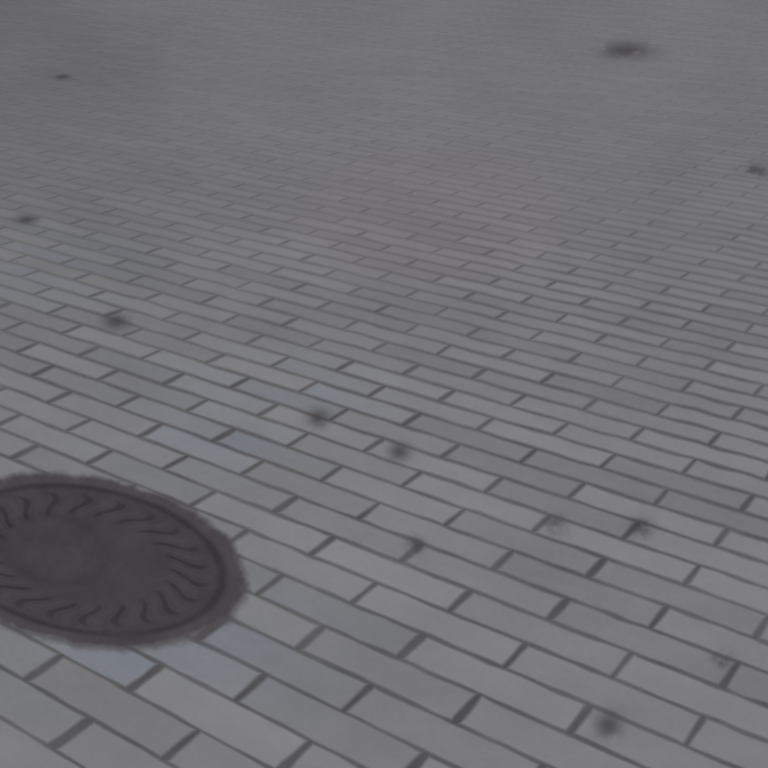
Write a Shadertoy shader that draws this texture.

```glsl
// Grey brick paving seen in perspective, with a dark round cover at the left.
// Two vanishing points on one horizon turn canvas positions into brick
// coordinates; joints, tints, stains and the cover are layered on top.

#define HORIZON 0.195        // height of the horizon above the top edge
#define VANISH_LEFT -1.849   // where the brick rows converge
#define VANISH_RIGHT 1.634   // where the cross joints converge
#define ROW_STEP 0.102
#define BRICK_STEP 0.282
#define JOINT_WIDTH 0.0027
#define TINT_RANGE 0.042
#define COVER_CENTER vec2(0.111, 0.729)
#define COVER_RADII vec2(0.2044, 0.108)
#define COVER_TILT 0.127
#define STAINS 12

float hash(vec2 p) {
    vec3 q = fract(vec3(p.xyx) * 0.1031);
    q += dot(q, q.yzx + 33.33);
    return fract((q.x + q.y) * q.z);
}

float noise(vec2 p) {
    vec2 i = floor(p), f = fract(p);
    f = f * f * (3.0 - 2.0 * f);
    return mix(mix(hash(i), hash(i + vec2(1, 0)), f.x),
               mix(hash(i + vec2(0, 1)), hash(i + vec2(1, 1)), f.x), f.y);
}

float fbm(vec2 p) {
    float sum = 0.0, amp = 0.5;
    for (int i = 0; i < 4; i++) {
        sum += amp * noise(p);
        p = p * 2.03 + 17.3;
        amp *= 0.5;
    }
    return sum;
}

float glow(vec2 p, vec2 center, vec2 radii) {
    vec2 d = (p - center) / radii;
    return exp(-dot(d, d));
}

// Positions have y running down from the top edge.
vec3 paving(vec2 p, float soft) {
    vec2 bent = p + 0.0018 * (vec2(noise(p * 32.0), noise(p * 32.0 + 71.0)) - 0.5);
    float depth = bent.y + HORIZON;
    float reach = bent.x - VANISH_LEFT;
    float v = (3.117 - reach / depth) / ROW_STEP + 0.5;
    float row = floor(v);
    float u = ((bent.x - VANISH_RIGHT) / depth + 1.341) / BRICK_STEP + 0.5 * mod(row, 2.0);
    vec2 cell = vec2(floor(u), row);

    // Distances to the joints, measured on the canvas
    float rowSize = ROW_STEP * depth * depth / reach;
    float brickSize = BRICK_STEP * depth * reach / (VANISH_RIGHT - VANISH_LEFT);
    float dRow = (0.5 - abs(fract(v) - 0.5)) * rowSize;
    float dCross = (0.5 - abs(fract(u) - 0.5)) * brickSize * 0.8;
    float gap = JOINT_WIDTH * depth * mix(0.6, 1.4, noise(p * 30.0));
    float rowJoint = 1.0 - smoothstep(gap - soft, gap + soft, dRow);
    float crossJoint = 1.0 - smoothstep(gap * 1.3 - soft, gap * 1.3 + soft, dCross);
    float near = smoothstep(0.25, 0.8, depth);
    float joint = max(rowJoint * mix(0.05, 0.75, near), crossJoint * mix(0.2, 0.9, near));
    joint *= mix(0.7, 1.1, noise(p * 22.0 + 40.0));

    // Brick tone, then cool and warm areas
    float tone = mix(0.455, 0.486, smoothstep(0.0, 0.75, p.y));
    tone -= 0.045 * glow(p, vec2(0.0, 0.1), vec2(0.25, 0.16));
    tone += (hash(cell) - 0.5) * TINT_RANGE * mix(0.35, 1.0, near);
    tone += 0.05 * (fbm(p * vec2(7.0, 12.0)) - 0.47);
    tone += 0.018 * (fbm(vec2(u * 6.0, v * 3.0)) - 0.47) * near;
    vec3 color = tone * vec3(0.995, 0.995, 1.018);
    float cool = glow(p, vec2(0.31, 0.54), vec2(0.16, 0.08))
               + glow(p, vec2(0.22, 0.84), vec2(0.22, 0.08))
               + 0.6 * glow(p, vec2(0.08, 0.35), vec2(0.13, 0.05));
    color += cool * hash(cell + 9.0) * vec3(-0.016, 0.004, 0.03);
    color += glow(p, vec2(0.56, 0.28), vec2(0.2, 0.1)) * vec3(0.006, -0.006, -0.004);
    return mix(color, vec3(0.295, 0.288, 0.298), min(joint, 1.0));
}

// Dirt gathered in the joints: x, y and size
float stains(vec2 p) {
    vec3 spots[STAINS] = vec3[STAINS](
        vec3(0.835, 0.686, 0.014), vec3(0.724, 0.683, 0.013), vec3(0.792, 0.945, 0.017),
        vec3(0.542, 0.711, 0.011), vec3(0.520, 0.588, 0.014), vec3(0.415, 0.545, 0.015),
        vec3(0.152, 0.419, 0.018), vec3(0.034, 0.286, 0.014), vec3(0.815, 0.066, 0.032),
        vec3(0.985, 0.222, 0.022), vec3(0.081, 0.100, 0.010), vec3(0.940, 0.858, 0.012));
    float dirt = 0.0;
    for (int i = 0; i < STAINS; i++) {
        float flatness = mix(0.35, 0.95, smoothstep(0.2, 0.75, spots[i].y));
        dirt += glow(p, spots[i].xy, spots[i].z * vec2(1.0, flatness));
    }
    return min(dirt, 1.0) * smoothstep(0.1, 0.5, fbm(p * 55.0));
}

vec3 coverSurface(vec2 q, vec2 p) {
    float r = length(q);
    vec3 color = vec3(0.268, 0.25, 0.273) + 0.04 * (fbm(p * 50.0) - 0.47);

    // Short curved ribs around the cover, a faint hub and a rim groove
    float wave = sin(22.0 * atan(q.y, q.x) + 2.2 * sin(r * 15.0));
    float band = smoothstep(0.5, 0.58, r) * (1.0 - smoothstep(0.74, 0.82, r));
    color -= 0.04 * band * smoothstep(0.45, 1.0, wave);
    color += 0.012 * band * smoothstep(0.4, 1.0, -wave);
    float hub = length((q - vec2(-0.2, -0.08)) / vec2(0.33, 0.4));
    color -= 0.015 * exp(-pow((hub - 1.0) / 0.15, 2.0));
    color -= 0.04 * exp(-pow((r - 0.87) / 0.03, 2.0));
    color += 0.025 * smoothstep(0.88, 0.94, r);
    return color;
}

void mainImage(out vec4 fragColor, in vec2 fragCoord) {
    vec2 p = fragCoord / iResolution.xy;
    p.y = 1.0 - p.y;
    float soft = max(0.0028, 1.0 / iResolution.y);
    vec3 color = paving(p, soft);
    color = mix(color, vec3(0.26, 0.25, 0.26), 0.75 * stains(p));

    // Cover with a ragged rim and loose soil along its lower side
    vec2 q = p - COVER_CENTER;
    q.y -= COVER_TILT * q.x;
    q /= COVER_RADII;
    float r = length(q) + 0.1 * (fbm(p * 50.0) - 0.47);
    float soil = 1.0 - smoothstep(0.99, 1.06 + 0.06 * smoothstep(0.0, 1.0, q.y), r);
    color = mix(color, vec3(0.31, 0.30, 0.31), 0.8 * soil);
    float inside = 1.0 - smoothstep(0.97, 1.01, r);
    color = mix(color, coverSurface(q, p), inside);
    color = mix(color, vec3(0.25, 0.24, 0.25), 0.8 * glow(p, vec2(0.165, 0.828), vec2(0.04, 0.01)));

    color += 0.008 * (noise(p * 200.0) - 0.5);
    fragColor = vec4(color, 1.0);
}
```
